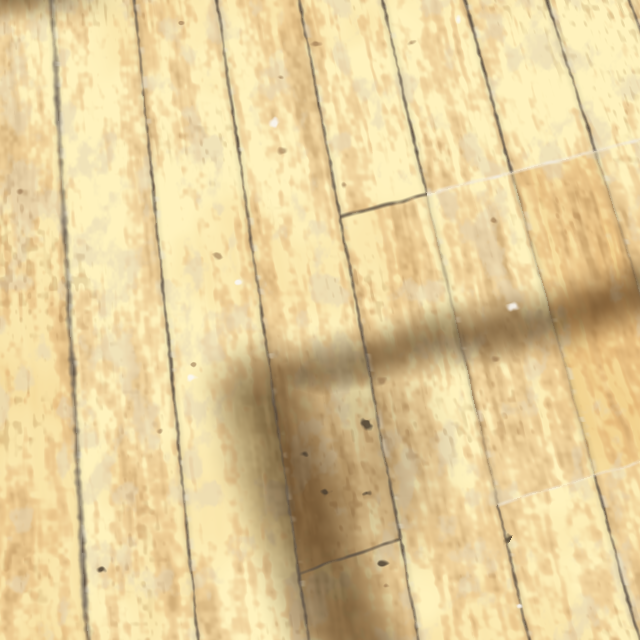
This texture is drawn by a three.js fragment shader. Its source:

```glsl
// A worn, sunlit plank floor seen at a slant, crossed by a soft bent shadow.
// Seams fan out in perspective; stretched noise makes the grain, hashed cells
// scatter the nail marks and paint flecks, and segment distances give the shade.
varying vec2 vUv;

float hash(vec2 p) {
  vec3 q = fract(vec3(p.xyx) * 0.1031);
  q += dot(q, q.yzx + 33.33);
  return fract((q.x + q.y) * q.z);
}

float noise(vec2 p) {
  vec2 i = floor(p), f = fract(p);
  f = f * f * (3.0 - 2.0 * f);
  return mix(mix(hash(i), hash(i + vec2(1, 0)), f.x),
             mix(hash(i + vec2(0, 1)), hash(i + vec2(1, 1)), f.x), f.y);
}

float fbm(vec2 p) {
  float sum = 0.0, amp = 0.55;
  for (int i = 0; i < 4; i++) {
    sum += amp * noise(p);
    p = p * 2.03 + 17.3;
    amp *= 0.5;
  }
  return sum;
}

float segment(vec2 p, vec2 a, vec2 b) {
  vec2 d = b - a;
  return length(p - a - d * clamp(dot(p - a, d) / dot(d, d), 0.0, 1.0));
}

// Irregular blobs, at most one in each cell of a square grid.
float spots(vec2 p, float grid, float chance, float radius) {
  vec2 cell = floor(p * grid);
  vec2 centre = 0.2 + 0.6 * vec2(hash(cell + 3.1), hash(cell + 8.7));
  vec2 d = (fract(p * grid) - centre) / grid;
  d = vec2(d.x + 0.4 * d.y, d.y * 1.35 - 0.35 * d.x);
  float r = radius * (0.6 + 0.6 * hash(cell + 5.5));
  float edge = length(d) + (noise(p * 150.0) - 0.5) * r * 1.1;
  return step(hash(cell + 1.9), chance) * (1.0 - smoothstep(r * 0.3, r * 1.4, edge));
}

float line(float d, float width) {
  return 1.0 - smoothstep(0.0, width * 1.5, abs(d));
}

void main() {
  vec2 p = vUv;

  // Plank coordinate: whole numbers lie on the seams.
  float spacing = mix(0.1725, 0.129, p.y);
  float k = (p.x - mix(0.137, 0.081, p.y)) / spacing;
  k += (noise(vec2(floor(k + 0.5) * 7.0, p.y * 24.0)) - 0.5) * 0.014;
  float plank = floor(k), seam = floor(k + 0.5);

  // Slanted end joints split the right-hand planks into sections.
  float wobble = (noise(p * 35.0) - 0.5) * 0.004;
  float upper = p.y - 0.661 - (p.x - 0.527) * 0.253 + wobble;
  float lower = p.y - 0.212 - (p.x - 0.781) * 0.3 + wobble;
  float near = p.y - 0.104 - (p.x - 0.466) * 0.33 + wobble;
  float section = plank > 2.5 ? step(upper, 0.0) : 0.0;
  if (plank > 3.5) section += step(lower, 0.0);
  if (plank == 2.0) section = step(near, 0.0);
  float middle = step(upper, 0.0) * step(0.0, lower);

  // Grain runs along the planks, with a different offset on each board.
  float id = hash(vec2(plank + 11.0, section * 5.0 + 2.0));
  vec2 g = vec2(k, p.y) + vec2(0.0, id * 23.0);
  float bend = (fbm(g * vec2(2.0, 6.0)) - 0.5) * 0.3;
  float broad = fbm(g * vec2(2.2, 5.0) + 4.0);
  float streak = noise(vec2((g.x + bend) * 13.0, g.y * 4.0));
  float fibre = noise(vec2((g.x + bend * 0.4) * 25.0, g.y * 16.0));
  float mottle = noise(g * vec2(11.0, 56.0) + 9.0);
  float grit = noise(g * vec2(20.0, 115.0) + 33.0);
  float tone = 0.5 + 0.14 * (id - 0.5) + 0.5 * (broad - 0.5) + 0.24 * (streak - 0.5)
             + 0.14 * (fibre - 0.5) + 0.18 * (mottle - 0.5) + 0.15 * (grit - 0.5);
  if (plank == 0.0 || plank == 1.0) tone += 0.08;
  if (plank < 0.0) tone -= 0.08;

  // Wood colours from tan through honey to cream.
  vec3 col = mix(vec3(0.83, 0.70, 0.49), vec3(0.95, 0.835, 0.62), smoothstep(0.18, 0.47, tone));
  col = mix(col, vec3(1.0, 0.95, 0.74), smoothstep(0.43, 0.61, tone));
  float orange = plank == 5.0 ? middle * 0.6 : 0.0;
  if (plank < 0.0) orange = 0.4 * (1.0 - smoothstep(0.45, 0.9, p.y));
  orange += 0.35 * smoothstep(0.5, 0.75, fbm(p * 5.0 + 31.0));
  col *= mix(vec3(1.0), vec3(0.95, 0.87, 0.76), orange * (0.6 + 0.6 * streak));
  float scuff = smoothstep(0.56, 0.74, fbm(p * vec2(30.0, 22.0) + 60.0));
  col = mix(col, vec3(0.90, 0.84, 0.71), 0.55 * scuff);
  float fleck = noise(vec2(k * 22.0, p.y * 80.0) + 70.0) * noise(p * 9.0 + 3.0);
  col *= 1.0 - vec3(0.08, 0.11, 0.14) * smoothstep(0.45, 0.8, fleck);

  // Bent shadow: a slanting bar and a leg, with a faint shade beside them.
  vec2 q = p + (vec2(fbm(p * 9.0), fbm(p * 9.0 + 40.0)) - 0.5) * 0.03;
  float bar = 1.0 - smoothstep(0.0, 0.07, segment(q, vec2(0.42, 0.40), vec2(1.05, 0.55)));
  float leg = min(segment(q, vec2(0.42, 0.38), vec2(0.46, 0.26)),
                  segment(q, vec2(0.46, 0.26), vec2(0.565, -0.05)));
  leg = 1.0 - smoothstep(0.0, 0.125, leg);
  float haze = 1.0 - smoothstep(0.05, 0.2, length((q - vec2(0.54, 0.27)) * vec2(1.0, 0.8)));
  float corner = (1.0 - smoothstep(0.0, 0.22, p.x)) * smoothstep(0.955, 1.01, p.y);
  float shade = max(max(bar * 0.82, leg * 0.97), max(haze * 0.35, corner * 0.9));
  col *= mix(vec3(1.0), vec3(0.54, 0.48, 0.41), shade * (0.84 + 0.18 * fibre + 0.14 * grit));

  // Thin soft seams, broken by wear; the first one is wide and dusty.
  float wear = noise(vec2(seam * 9.0, p.y * 14.0));
  float chip = noise(vec2(seam * 5.0 + 2.0, p.y * 110.0));
  float strength = (seam > 3.5 ? mix(0.9, 0.3, middle) : 0.9) * (0.3 + 0.5 * wear + 0.4 * chip);
  float width = (seam == 0.0 ? 0.0046 : 0.0027) * (0.65 + 0.35 * wear + 0.4 * chip);
  float gap = (k - seam) * spacing + (noise(p * 130.0) - 0.5) * 0.0016;
  vec3 grime = mix(vec3(0.34, 0.29, 0.24), vec3(0.60, 0.56, 0.50), mottle * (seam == 0.0 ? 0.7 : 0.3));
  col *= 1.0 - 0.08 * line(gap, 0.008);
  col = mix(col, grime, min(0.95 * strength, 0.9) * line(gap, width));
  float dust = line(gap - 0.004, 0.005) * smoothstep(0.62, 0.9, noise(p * vec2(40.0, 90.0) + 5.0));
  col = mix(col, vec3(0.92, 0.90, 0.84), 0.4 * dust * (1.0 - 0.6 * shade));

  // End joints: dark near the left, pale filler further right.
  float darkJoint = max(line(upper, 0.0036) * step(3.0, k) * step(k, 4.0),
                        line(near, 0.003) * step(2.0, k) * step(k, 3.0));
  float paleJoint = max(line(upper, 0.0036) * step(4.0, k), 0.6 * line(lower, 0.0032) * step(4.0, k));
  float crumble = noise(p * 90.0 + 12.0);
  col = mix(col, vec3(0.38, 0.33, 0.27), darkJoint * (0.45 + 0.5 * crumble));
  col = mix(col, vec3(0.95, 0.92, 0.86), paleJoint * (0.3 + 0.7 * crumble));

  // Nail marks gather low in the centre; small nicks and paint lie anywhere.
  float cluster = 1.0 - smoothstep(0.06, 0.24, length(p - vec2(0.63, 0.25)));
  col = mix(col, vec3(0.30, 0.25, 0.19), 0.85 * spots(p, 11.0, 0.015 + 0.4 * cluster, 0.009));
  col = mix(col, vec3(0.56, 0.42, 0.28), 0.55 * spots(p + 0.37, 19.0, 0.05, 0.006));
  col = mix(col, vec3(0.98, 0.97, 0.95), 0.9 * spots(p + 0.61, 13.0, 0.05, 0.008));
  gl_FragColor = vec4(clamp(col, 0.0, 1.0), 1.0);
}
```
